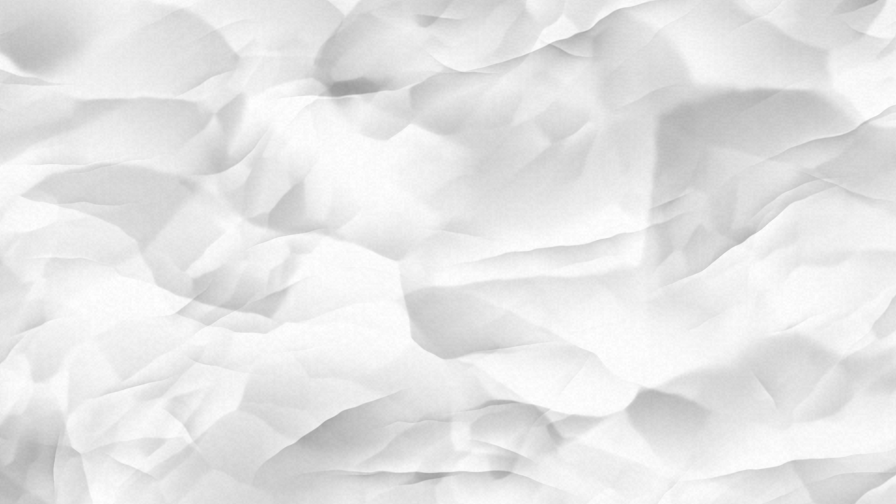
Give the GLSL for this texture, as a Shadertoy shader.

```glsl
// Crumpled white paper under soft light from above.
// Blended Voronoi facets give the tilted planes, scattered tapering
// creases give the sharp folds, and fine noise gives the paper grain.

const float PAPER_TONE   = 0.908;  // mean brightness
const float WHITE_LIMIT  = 0.985;  // brightest paper
const float WHITE_KNEE   = 0.026;  // softness of the highlight roll-off
const float BIG_FACET    = 0.115;  // contrast of each layer
const float MID_FACET    = 0.092;
const float SMALL_FACET  = 0.075;
const float BIG_CREASE   = 0.165;
const float SMALL_CREASE = 0.110;
const float GRAIN        = 0.026;
const float STRETCH      = 1.7;    // facet length over width
const float FOLD_TILT    = 0.25;   // main crease direction, radians
const float EDGE         = 0.0024; // half width of a fold edge

float hash(vec2 p) {
    return fract(sin(dot(p, vec2(127.1, 311.7))) * 43758.5453);
}

vec2 hash2(vec2 p) {
    return vec2(hash(p), hash(p + vec2(37.3, 17.9)));
}

mat2 rotation(float a) {
    float c = cos(a), s = sin(a);
    return mat2(c, -s, s, c);
}

float noise(vec2 p) {
    vec2 i = floor(p), f = fract(p);
    f = f * f * f * (f * (f * 6.0 - 15.0) + 10.0);
    return mix(mix(hash(i), hash(i + vec2(1, 0)), f.x),
               mix(hash(i + vec2(0, 1)), hash(i + vec2(1, 1)), f.x), f.y);
}

vec2 warp(vec2 p) {
    return vec2(noise(p), noise(p + 51.7)) - 0.5;
}

// Tilted planes: each cell has its own tone and its own gradient.
float facets(vec2 p, float size, float angle, float sharpness) {
    p = rotation(angle) * p / (size * vec2(STRETCH, 1.0));
    vec2 cell = floor(p);
    float sum = 0.0, total = 0.0;
    for (int j = -1; j <= 1; j++)
    for (int i = -1; i <= 1; i++) {
        vec2 id = cell + vec2(i, j);
        vec2 r = p - id - 0.1 - 0.8 * hash2(id);
        vec2 tilt = (hash2(id + 71.0) - 0.5) * vec2(1.6, 3.6);
        float tone = 0.85 * (hash(id + 13.0) - 0.5) + dot(tilt, r);
        float weight = exp(-sharpness * dot(r, r));
        sum += tone * weight;
        total += weight;
    }
    return sum / total;
}

// Scattered folds: a hard edge with shade on one side and light on the other.
float creases(vec2 p, float size, float amount) {
    p /= size;
    vec2 cell = floor(p);
    float sum = 0.0, edge = EDGE / size;
    for (int j = -1; j <= 1; j++)
    for (int i = -1; i <= 1; i++) {
        vec2 id = cell + vec2(i, j);
        if (hash(id + 5.0) > amount) continue;
        float turn = hash(id + 29.0) - 0.5;
        vec2 q = rotation(FOLD_TILT + 10.0 * turn * turn * turn)
               * (p - id - hash2(id + 3.0));
        float halfLength = mix(0.5, 0.95, hash(id + 43.0));
        float taper = smoothstep(1.0, 0.0, abs(q.x) / halfLength);
        q.y += (hash(id + 61.0) - 0.5) * 0.45 * q.x * q.x;
        q.y *= hash(id + 83.0) < 0.5 ? -1.0 : 1.0;
        float width = mix(0.05, 0.14, hash(id + 97.0)) * (0.25 + 0.75 * taper);
        float side = smoothstep(-edge, edge, q.y);
        float fade = exp(-abs(q.y) / width);
        sum += taper * fade * mix(0.6, -1.0, side);
    }
    return sum;
}

void mainImage(out vec4 fragColor, in vec2 fragCoord) {
    vec2 uv = fragCoord / iResolution.y;

    // Bend the sheet so that folds are neither straight nor regular
    vec2 p = uv + 4.0 + 0.11 * warp(uv * 2.6 + 9.0)
           + 0.027 * warp(uv * 9.0) + 0.007 * warp(uv * 32.0);

    // Some regions are softly rolled, others sharply folded or wrinkled
    float folded = smoothstep(0.2, 0.65, noise(uv * 3.1 + 20.0));
    float wrinkled = smoothstep(0.35, 0.8, noise(uv * 3.7 + 33.0));

    // Shading of planes, then folds
    float tone = PAPER_TONE;
    tone += BIG_FACET * facets(p, 0.25, 0.3, mix(16.0, 85.0, folded));
    tone += MID_FACET * facets(p + 7.0, 0.14, -0.35, mix(13.0, 65.0, folded));
    tone += SMALL_FACET * wrinkled * facets(p + 15.0, 0.06, 0.7, 22.0);
    tone += BIG_CREASE * creases(p, 0.4, 0.8);
    tone += SMALL_CREASE * (0.3 + 0.7 * wrinkled) * creases(p + 23.0, 0.16, 0.65);

    // Roll off the highlights, then add the grain
    tone = WHITE_LIMIT
         - WHITE_KNEE * log(1.0 + exp((WHITE_LIMIT - tone) / WHITE_KNEE));
    tone += GRAIN * (noise(uv * 270.0) - 0.5);
    tone += 0.4 * GRAIN * (noise(uv * vec2(90.0, 130.0)) - 0.5);

    fragColor = vec4(vec3(clamp(tone, 0.0, 1.0)), 1.0);
}
```
